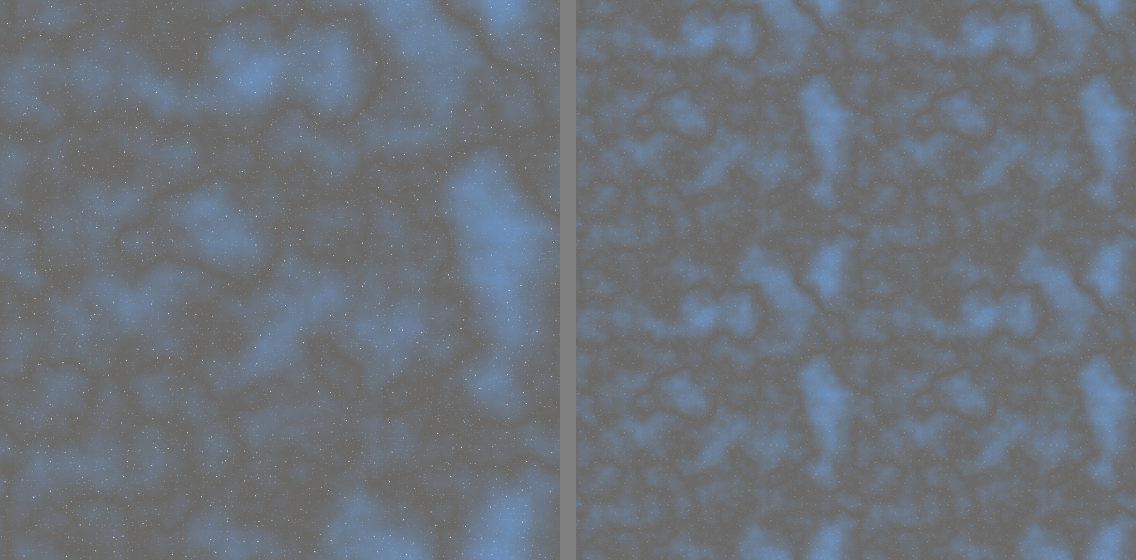
Left, the tile; right, the same tile 2 across and 2 down.
This texture is drawn by a Shadertoy shader. Its source:

```glsl
const vec3 DUST_GREY = vec3(0.417, 0.412, 0.406);
const vec3 NEBULA_BLUE = vec3(0.425, 0.555, 0.715);
const vec3 STAR_WHITE = vec3(0.95, 0.97, 1.0);

// Integer hash: three random values in 0..1 per lattice cell
vec3 hash3(ivec2 cell, int seed) {
    uvec3 v = uvec3(cell.x, cell.y, seed) * 1664525u + 1013904223u;
    v.x += v.y * v.z; v.y += v.z * v.x; v.z += v.x * v.y;
    v ^= v >> 16u;
    v.x += v.y * v.z; v.y += v.z * v.x; v.z += v.x * v.y;
    return vec3(v >> 8u) / 16777216.0;
}

// Slope contribution of one lattice corner, wrapped at the period
float corner(ivec2 cell, vec2 offset, int period, int seed) {
    ivec2 wrapped = (cell % period + period) % period;
    float angle = 6.28319 * hash3(wrapped, seed).x;
    return dot(vec2(cos(angle), sin(angle)), offset);
}

float gradientNoise(vec2 uv, int period, int seed) {
    vec2 p = uv * float(period);
    ivec2 cell = ivec2(floor(p));
    vec2 f = fract(p);
    vec2 w = f * f * f * (f * (f * 6.0 - 15.0) + 10.0);
    float a = corner(cell, f, period, seed);
    float b = corner(cell + ivec2(1, 0), f - vec2(1, 0), period, seed);
    float c = corner(cell + ivec2(0, 1), f - vec2(0, 1), period, seed);
    float d = corner(cell + ivec2(1, 1), f - vec2(1, 1), period, seed);
    return mix(mix(a, b, w.x), mix(c, d, w.x), w.y);
}

float fbm(vec2 uv, int period, int seed) {
    float sum = 0.0, amplitude = 1.0;
    for (int i = 0; i < 5; i++) {
        // Shift each octave so the lattices do not line up
        vec2 shift = hash3(ivec2(i, 7), seed).xy;
        sum += amplitude * gradientNoise(uv + shift, period, seed + i);
        amplitude *= 0.48;
        period *= 2;
    }
    return sum;
}

// Folded noise: cloud bodies parted by soft grey creases
float clouds(vec2 uv, int period, int seed) {
    float n = 1.55 * fbm(uv, period, seed);
    float softness = 0.05;
    return clamp(sqrt(n * n + softness * softness) - softness, 0.0, 1.0);
}

// One jittered star per chosen cell; returns its light at uv
float stars(vec2 uv, int count, float density, float radius, vec2 glow, float pixel, int seed) {
    vec2 p = fract(uv) * float(count);
    vec3 rnd = hash3(ivec2(p), seed);
    vec3 pick = hash3(ivec2(p), seed + 1);
    vec2 centre = mix(vec2(0.25), vec2(0.75), rnd.xy);
    float dist = length(fract(p) - centre) / float(count);
    float disc = 1.0 - smoothstep(radius - 0.5 * pixel, radius + 0.5 * pixel, dist);
    float light = mix(glow.x, glow.y, rnd.z * rnd.z);
    return disc * light * step(pick.x, density);
}

void mainImage(out vec4 fragColor, in vec2 fragCoord) {
    vec2 uv = fragCoord / iResolution.xy;
    float pixel = 1.0 / min(iResolution.x, iResolution.y);

    vec3 color = mix(DUST_GREY, NEBULA_BLUE, clouds(uv, 4, 23));

    // Star layers from fine dust to bright points
    float light = stars(uv, 200, 0.32, 0.0006, vec2(0.08, 0.35), pixel, 101);
    light = max(light, stars(uv, 90, 0.35, 0.0007, vec2(0.15, 0.6), pixel, 211));
    light = max(light, stars(uv, 38, 0.42, 0.0010, vec2(0.55, 1.0), pixel, 307));
    color = mix(color, STAR_WHITE, light);

    fragColor = vec4(color, 1.0);
}
```
